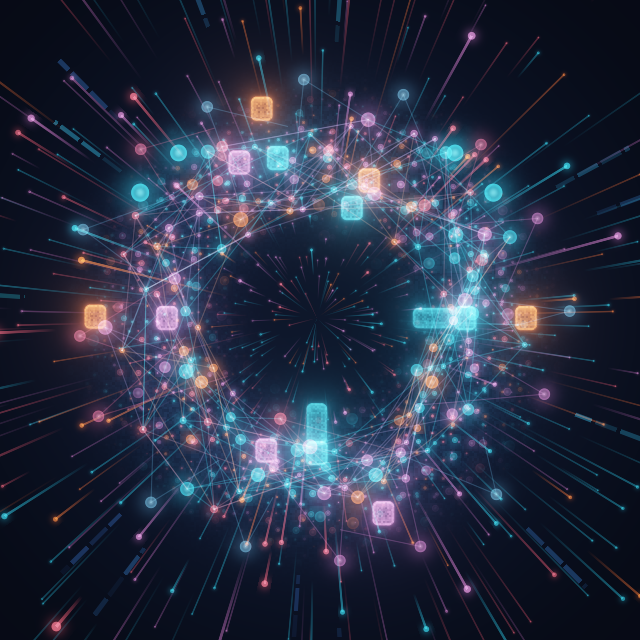
Give the GLSL for this background, as a WebGL 1 fragment shader.

```glsl
precision highp float;
// Draws a glowing ring-shaped network of nodes and glass cubes amid radial light streaks.
uniform vec2 u_resolution;

const float TAU = 6.283185;
const float NODES = 84.0;
const vec3 CYAN = vec3(0.12, 0.74, 0.88);
const vec3 PINK = vec3(0.78, 0.38, 0.72);
const vec3 CORAL = vec3(0.95, 0.28, 0.34);
const vec3 ORANGE = vec3(1.1, 0.42, 0.12);

float pixel;

float hash(float n) { return fract(sin(n * 127.1 + 3.7) * 4375.85); }
float hash2(vec2 v) { return fract(sin(dot(v, vec2(127.1, 311.7))) * 4375.85); }

vec3 palette(float h) {
  if (h < 0.36) return CYAN;
  if (h < 0.64) return PINK;
  return h < 0.87 ? CORAL : ORANGE;
}

float fill(float d) { return 1.0 - smoothstep(-pixel * 0.6, pixel * 0.6, d); }

float link(vec2 p, vec2 a, vec2 b) {
  vec2 ab = b - a;
  float t = clamp(dot(p - a, ab) / dot(ab, ab), 0.0, 1.0);
  return 1.0 - smoothstep(0.0, 0.0005 + pixel * 0.8, length(p - a - ab * t));
}

vec2 polar(float angle, float r) { return r * vec2(cos(angle), sin(angle)); }

vec2 ringNode(float i) {
  i = mod(i, NODES);
  return polar(TAU * (i + 0.8 * hash(i)) / NODES, mix(0.165, 0.34, hash(i + 71.0)));
}

// Round node: translucent body, bright rim and core, soft halo
vec3 orb(vec2 p, float r, vec3 tint) {
  float d = length(p) / r;
  float body = fill(d * r - r) * (0.6 + 0.6 * smoothstep(0.5, 1.0, d));
  return tint * (body + 0.4 * exp(-d * d / 5.0)) + exp(-d * d * 5.0) * (0.25 + 0.5 * tint);
}

// Glass block: rounded box with lit edges, inner frame, speckled face and halo
vec3 glass(vec2 p, vec2 size, vec3 tint) {
  vec2 q = abs(p) - size + 0.009;
  float d = length(max(q, 0.0)) + min(max(q.x, q.y), 0.0) - 0.009;
  float rim = exp(-abs(d + 0.002) * 450.0) + 0.4 * exp(-abs(d + 0.008) * 700.0);
  float light = 0.35 + 0.5 * hash2(floor(p * 330.0)) + 0.55 * smoothstep(0.2, 1.0, p.y / size.y);
  float out_d = max(d, 0.0);
  return (tint + 0.07) * (fill(d) * light + 0.75 * rim)
    + tint * (0.3 * exp(-out_d * 70.0) + 0.12 * exp(-out_d * 22.0));
}

vec3 cube(vec2 p, vec3 tint) { return glass(p, vec2(0.017, 0.019), tint); }

// One streak per angular sector, brightening outward to a round head
vec3 streaks(vec2 p, float sectors, float seed, float near, float far, float reach) {
  float r = length(p);
  float a = atan(p.y, p.x) / TAU * sectors;
  float id = mod(floor(a), sectors) + seed * 53.0;
  float side = abs(fract(a) - 0.3 - 0.4 * hash(id)) * TAU * r / sectors;
  float head = mix(near, far, hash(id + 9.0));
  float t = (r - head) / (reach * (0.2 + hash(id + 5.0))) + 1.0;
  float bold = pow(hash(id + 2.0), 4.0);
  float width = (0.0008 + 0.0022 * bold) * r;
  float tail = max(t, 0.0) * step(t, 1.0) * (1.0 - smoothstep(width, width + pixel, side));
  float size = 0.0012 + 0.011 * head * bold;
  float d = length(vec2(side, r - head));
  float tip = fill(d - size) + 0.3 * exp(-d * d / (size * size * 4.0));
  return palette(hash(id + 17.0)) * (tail * (0.3 + 0.5 * bold) + tip * (0.4 + 0.7 * bold));
}

// Wide segmented bars far from the centre
vec3 dataBars(vec2 p) {
  float r = length(p);
  float a = atan(p.y, p.x) / TAU * 44.0;
  float id = mod(floor(a), 44.0);
  float side = abs(fract(a) - 0.5) * TAU * r / 44.0;
  float start = 0.36 + 0.28 * hash(id + 3.0);
  float span = step(start, r) * step(r, start + 0.13) * step(0.5, hash(id + 1.0));
  float gaps = step(0.15, fract(r * 24.0)) * (0.2 + hash(floor(r * 24.0) + id));
  return mix(vec3(0.05, 0.11, 0.22), vec3(0.06, 0.4, 0.44), pow(hash(id + 8.0), 3.0))
    * span * gaps * fill(side - 0.007 * r);
}

// Small orbs scattered one per grid cell
vec3 scatter(vec2 p, float cells, float size) {
  vec2 cell = floor(p * cells);
  vec2 spot = 0.3 + 0.4 * vec2(hash2(cell + 5.3), hash2(cell + 9.1));
  vec2 d = (fract(p * cells) - spot) / cells;
  float r = size * (0.5 + hash2(cell));
  return orb(d, r, palette(hash2(cell + 2.7))) * step(hash2(cell + 13.0), 0.42);
}

void main() {
  pixel = 1.0 / min(u_resolution.x, u_resolution.y);
  vec2 p = (gl_FragCoord.xy - 0.5 * u_resolution) * pixel - vec2(-0.005, 0.003);
  float r = length(p);
  float ring = exp(-pow((r - 0.25) / 0.09, 2.0));

  // Dark space and blue ring haze
  vec3 col = mix(vec3(0.036, 0.06, 0.125), vec3(0.02, 0.032, 0.068), smoothstep(0.3, 0.7, r));
  col += ring * vec3(0.05, 0.1, 0.165) * (0.8 + 0.5 * hash2(floor(p * 260.0)));
  col += dataBars(p);

  // Radial bursts inside and outside the ring, dust and small nodes
  for (int i = 0; i < 3; i++) {
    float k = float(i);
    col += 0.75 * streaks(p, 36.0 + 10.0 * k, k + 1.0, 0.04, 0.19, 0.045);
    col += streaks(p, 62.0 + 34.0 * k, k + 5.0, 0.28, 0.72, 0.2);
    col += scatter(p + 0.37 * k, 74.0 / (1.0 + k), 0.0017 + 0.0023 * k) * ring * ring * 0.7;
  }

  // Woven ring network with varied spans
  for (int i = 0; i < 84; i++) {
    float k = float(i);
    vec2 a = ringNode(k);
    vec3 tint = palette(hash(k + 40.0));
    float web = link(p, a, ringNode(k + 2.0 + floor(4.0 * hash(k + 11.0))))
      + link(p, a, ringNode(k + 5.0 + floor(6.0 * hash(k + 12.0))))
      + link(p, a, ringNode(k + 9.0 + floor(7.0 * hash(k + 13.0))));
    col += web * mix(tint, CYAN, 0.3) * 0.27;
    col += orb(p - a, 0.004 + 0.008 * pow(hash(k + 22.0), 2.0), tint) * 0.75;
  }

  // Outer satellites tied to the ring
  for (int i = 0; i < 16; i++) {
    float k = float(i);
    vec2 a = polar(TAU * (k + 0.3 * hash(k + 6.0)) / 16.0, 0.365 + 0.035 * hash(k + 4.0));
    vec3 tint = mix(palette(hash(k + 90.0)), PINK, 0.3);
    float tie = link(p, a, ringNode(k * 5.25 + 2.0)) + link(p, a, ringNode(k * 5.25 - 4.0));
    col += tie * tint * 0.25 + orb(p - a, 0.009, tint) * 0.6;
  }

  // Mirrored bright hubs
  vec2 m = vec2(abs(p.x), p.y);
  col += orb(m - vec2(0.216, 0.258), 0.013, CYAN) + orb(m - vec2(0.276, 0.196), 0.014, CYAN);
  col += orb(m - vec2(0.18, -0.1), 0.01, ORANGE) + orb(m - vec2(0.092, -0.245), 0.011, CYAN);

  // Large glass cubes and blocks
  col += cube(p - vec2(-0.086, 0.327), ORANGE) + cube(p - vec2(0.082, 0.215), ORANGE);
  col += cube(p - vec2(0.327, 0.0), ORANGE) + cube(p - vec2(-0.346, 0.002), ORANGE);
  col += cube(p - vec2(-0.121, 0.243), PINK) + cube(p - vec2(-0.234, 0.0), PINK);
  col += cube(p - vec2(-0.079, -0.207), PINK) + cube(p - vec2(0.104, -0.305), PINK);
  col += cube(p - vec2(-0.061, 0.25), CYAN) + cube(p - vec2(0.055, 0.172), CYAN);
  col += cube(p - vec2(0.232, 0.0), CYAN) + cube(p - vec2(0.0, -0.211), CYAN);
  col += glass(p - vec2(0.182, 0.0), vec2(0.032, 0.016), CYAN) * 0.7;
  col += glass(p - vec2(0.0, -0.165), vec2(0.016, 0.032), CYAN) * 0.7;

  gl_FragColor = vec4(1.0 - exp(-1.3 * col), 1.0);
}
```
